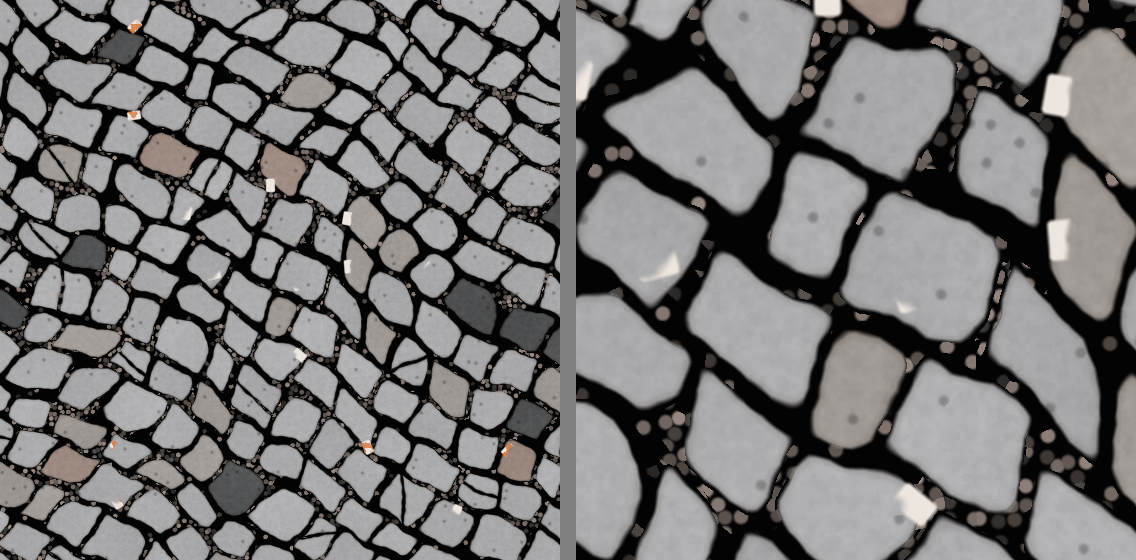
Left: the whole. Right: its middle third, enlarged.
A Shadertoy shader for this texture:

```glsl
// Worn grey cobblestones laid in slanting rows, with dark gritty joints.

const vec2  ALONG       = vec2(0.866, -0.5);   // direction of the rows
const vec2  STONE_SIZE  = vec2(0.082, 0.073);  // pitch along and across rows
const float JOINT       = 0.036;  // least inset of a stone side, in stones
const float EXTRA_JOINT = 0.06;   // random additional inset
const float WEDGE       = 0.09;   // how far long sides may lean
const float CORNER      = 20.0;   // higher is sharper
const float ROUGHNESS   = 0.035;
const float SOFTNESS    = 0.0016; // edge blur in canvas units
const float GRIT_SCALE  = 105.0;
const float CHIP_SCALE  = 7.0;

const vec3 GREY  = vec3(0.672, 0.673, 0.685);
const vec3 WARM  = vec3(0.625, 0.605, 0.590);
const vec3 BROWN = vec3(0.610, 0.540, 0.505);
const vec3 SLATE = vec3(0.310, 0.315, 0.320);
const vec3 SOIL  = vec3(0.010, 0.010, 0.010);
const vec3 GRIT_DARK  = vec3(0.16, 0.15, 0.14);
const vec3 GRIT_LIGHT = vec3(0.60, 0.54, 0.51);
const vec3 CHALK = vec3(0.93, 0.90, 0.87);
const vec3 RUST  = vec3(0.85, 0.50, 0.31);

vec4 hash4(vec2 p) {
    vec4 q = fract(p.xyxy * vec4(0.1031, 0.1030, 0.0973, 0.1099));
    q += dot(q, q.wzxy + 33.33);
    return fract((q.xxyz + q.yzzw) * q.zywx);
}

// Cellular noise: distance to the nearest seed, and two random values of it
vec3 cellular(vec2 p) {
    vec2 base = floor(p);
    vec3 nearest = vec3(9.0);
    for (int j = -1; j <= 1; j++)
    for (int i = -1; i <= 1; i++) {
        vec2 cell = base + vec2(i, j);
        vec4 h = hash4(cell + 71.0);
        float d = length(cell + 0.1 + 0.8 * h.xy - p);
        if (d < nearest.x) nearest = vec3(d, h.zw);
    }
    return nearest;
}

// Layered sines that bend the rows
vec2 sway(vec2 p) {
    return 0.30 * sin(p.yx * 0.55 + vec2(1.3, 4.1))
         + 0.10 * sin(p.yx * 1.37 + p * 0.6 + vec2(2.7, 0.4))
         + 0.02 * sin(p.yx * 7.3 + p * 3.1);
}

float rowEdge(float row, float u) {
    return row + 0.26 * (hash4(vec2(row, 5.0)).x - 0.5)
         + 0.07 * sin(u * 2.3 + row * 7.0) + 0.04 * sin(u * 5.1 + row * 3.0);
}

float stoneEdge(float column, float row, float v) {
    vec4 h = hash4(vec2(column, row) + 200.0);
    return column + 0.44 * (h.x - 0.5) + 0.36 * (h.y - 0.5) * v;
}

// Distance into the stone at q (negative in joints), its id and local position
float stoneDistance(vec2 q, out vec2 id, out vec2 local) {
    float row = floor(q.y);
    if (q.y < rowEdge(row, q.x)) row -= 1.0;
    else if (q.y > rowEdge(row + 1.0, q.x)) row += 1.0;
    float x = q.x + 7.0 * hash4(vec2(row, 9.0)).y;
    float v = q.y - row - 0.5;
    float column = floor(x);
    if (x < stoneEdge(column, row, v)) column -= 1.0;
    else if (x > stoneEdge(column + 1.0, row, v)) column += 1.0;
    id = vec2(column, row);

    float left = stoneEdge(column, row, v), right = stoneEdge(column + 1.0, row, v);
    float bottom = rowEdge(row, q.x), top = rowEdge(row + 1.0, q.x);
    local = vec2(x - 0.5 * (left + right), q.y - 0.5 * (bottom + top));

    // Four leaning sides, blended with random corner cuts
    vec4 h = hash4(id + 31.0), lean = hash4(id + 57.0);
    vec4 sides = vec4(x - left, right - x, q.y - bottom, top - q.y);
    float t = (x - left) / (right - left);
    sides -= JOINT + EXTRA_JOINT * h * h;
    sides.zw -= WEDGE * lean.xy * mix(vec2(t, 1.0 - t), vec2(1.0 - t, t), step(0.5, lean.z));
    float sum = dot(exp(-CORNER * sides), vec4(1.0));
    for (int i = 0; i < 3; i++) {
        vec4 c = hash4(id + 90.0 + 13.0 * float(i));
        float a = 6.2832 * c.x;
        sum += exp(-CORNER * (mix(0.43, 0.68, c.y) - dot(local, vec2(cos(a), sin(a)))));
    }
    float d = -log(sum) / CORNER;

    // A few stones are split
    float a = 3.1416 * lean.w;
    float crack = abs(dot(local, vec2(cos(a), sin(a))) + 0.2 * (h.y - 0.5)) - 0.035;
    return h.x > 0.94 ? min(d, crack) : d;
}

vec3 stoneColor(vec2 id, vec2 local, vec2 uv, float d) {
    vec4 h = hash4(id + 400.0);
    vec3 color = h.x > 0.975 ? SLATE : h.x > 0.945 ? BROWN : h.x > 0.84 ? WARM : GREY;
    color += 0.045 * (h.y - 0.5) + 0.05 * dot(local, h.zw - 0.5);
    vec3 mottle = cellular(uv * 75.0), grain = cellular(uv * 260.0);
    color += 0.035 * (mottle.x - 0.45) + 0.025 * (grain.y - 0.5);
    color *= 1.0 - 0.22 * step(0.95, mottle.y) * smoothstep(0.35, 0.1, mottle.x);
    return color * mix(vec3(0.90, 0.88, 0.86), vec3(1.0), smoothstep(0.0, 0.07, d));
}

vec3 jointColor(vec2 uv, float d) {
    vec3 grit = cellular(uv * GRIT_SCALE);
    float drift = sin(uv.x * 19.0 + 3.0 * sin(uv.y * 13.0)) * sin(uv.y * 23.0 + 2.0 * sin(uv.x * 17.0));
    float density = mix(0.12, 0.85, smoothstep(-0.1, 0.6, drift)) * smoothstep(0.01, -0.05, d);
    float pebble = smoothstep(0.58, 0.32, grit.x) * step(grit.y, density);
    return mix(SOIL, mix(GRIT_DARK, GRIT_LIGHT, grit.z), pebble);
}

void mainImage(out vec4 fragColor, in vec2 fragCoord) {
    vec2 uv = fragCoord / iResolution.y;
    vec2 q = vec2(dot(uv, ALONG), dot(uv, vec2(-ALONG.y, ALONG.x))) / STONE_SIZE;
    vec2 id, local;
    float d = stoneDistance(q + sway(q), id, local);
    d += ROUGHNESS * (cellular(uv * 62.0).x - 0.45);
    float soft = max(SOFTNESS, 0.8 / iResolution.y);
    float edge = soft / STONE_SIZE.y;
    vec3 color = mix(jointColor(uv, d), stoneColor(id, local, uv, d), smoothstep(-edge, edge, d));

    // Sparse chalky and rusty chips lodged between stones
    vec2 cell = floor(uv * CHIP_SCALE);
    vec4 h = hash4(cell + 700.0);
    vec2 p = (uv * CHIP_SCALE - cell - 0.25 - 0.5 * h.xy) / CHIP_SCALE;
    float a = 6.2832 * h.z;
    p = mat2(cos(a), sin(a), -sin(a), cos(a)) * p;
    float chip = length(max(abs(p) - vec2(0.009, 0.005), 0.0)) - 0.003;
    float shown = step(h.w, 0.45) * smoothstep(0.16, 0.08, d) * smoothstep(soft, -soft, chip);
    float rust = step(h.w, 0.2) * smoothstep(0.35, 0.75, cellular(uv * 95.0).y);
    color = mix(color, mix(CHALK, RUST, rust), shown);

    fragColor = vec4(clamp(color, 0.0, 1.0), 1.0);
}
```
